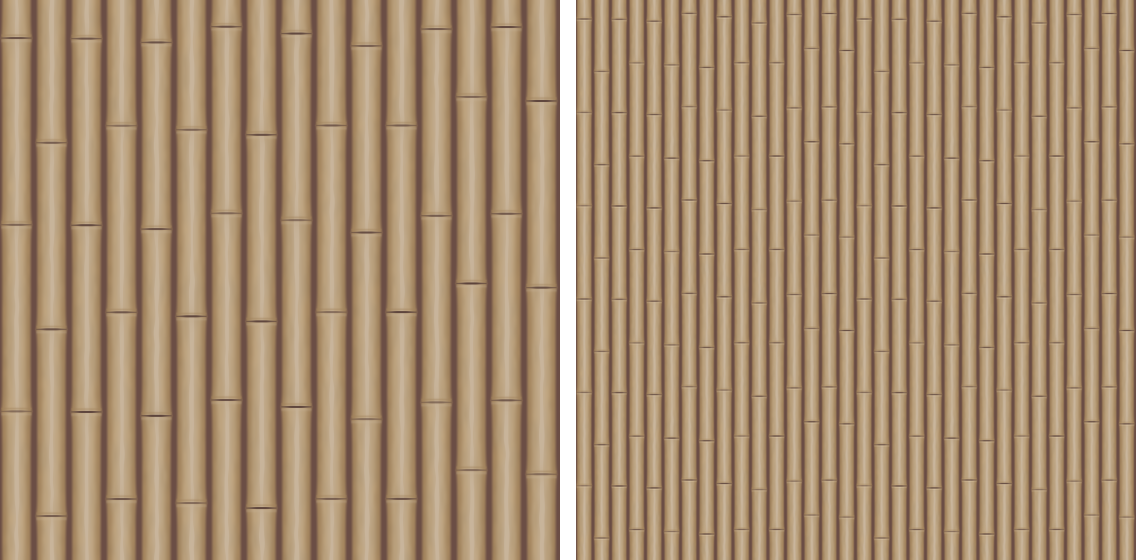
Left: one tile. Right: repeated 2 by 2.
Give the GLSL for this pattern, as a three.js fragment shader.

```glsl
varying vec2 vUv;

const vec3 GAP = vec3(0.42, 0.305, 0.27);
const vec3 SHADE = vec3(0.63, 0.51, 0.36);
const vec3 BODY = vec3(0.725, 0.625, 0.485);
const vec3 SHINE = vec3(0.79, 0.715, 0.62);

float hash(vec2 p) {
  vec3 q = fract(vec3(p.xyx) * 0.1031);
  q += dot(q, q.yzx + 33.33);
  return fract((q.x + q.y) * q.z);
}

// Value noise that wraps over the canvas after a whole number of cells
float wrapNoise(vec2 uv, vec2 cells) {
  vec2 p = uv * cells;
  vec2 i = floor(p);
  vec2 f = fract(p);
  f = f * f * (3.0 - 2.0 * f);
  float a = hash(mod(i, cells));
  float b = hash(mod(i + vec2(1.0, 0.0), cells));
  float c = hash(mod(i + vec2(0.0, 1.0), cells));
  float d = hash(mod(i + 1.0, cells));
  return mix(mix(a, b, f.x), mix(c, d, f.x), f.y);
}

void main() {
  // Sixteen poles across, each with three staggered segments
  float across = vUv.x * 16.0 + 0.03;
  float pole = mod(floor(across), 16.0);
  float x = fract(across) - 0.5;
  float stagger = 0.02 + 0.47 * mod(pole, 2.0) + 0.32 * hash(vec2(pole, 7.0));
  float along = vUv.y * 3.0 + stagger + 0.5;
  float y = fract(along) - 0.5;
  float joint = mod(floor(along), 3.0);

  // Wear: broad blotches, finer stains and a wavering sheen
  float blotch = wrapNoise(vUv, vec2(48.0, 27.0)) - 0.5;
  float stain = wrapNoise(vUv + 0.004 * blotch, vec2(112.0, 54.0)) - 0.5;
  float waver = wrapNoise(vUv, vec2(32.0, 42.0)) - 0.5;

  // Rounded pole, flaring towards its joints
  float flare = exp(-abs(y) * 24.0);
  float d = abs(x);
  float edge = d - 0.035 * flare;
  vec3 color = mix(BODY, SHADE, smoothstep(0.17, 0.38, edge + 0.05 * blotch));
  color *= 1.0 + 0.045 * blotch + 0.03 * stain;

  // Soft halo with a narrow bright streak
  float shineX = abs(x - 0.012 + 0.025 * waver);
  float halo = 1.0 - smoothstep(0.03, 0.21, shineX + 0.04 * stain);
  float streak = 1.0 - smoothstep(0.035, 0.075, shineX + 0.05 * blotch);
  color = mix(color, SHINE, (0.5 * halo + 0.4 * streak) * (1.0 - 0.45 * flare));

  // Shadow between poles
  color = mix(color, GAP, smoothstep(0.345, 0.465, edge));

  // Joint: pale lip below, faint ridge above, dark tapered groove
  float inside = 1.0 - smoothstep(0.41, 0.46, d);
  float depth = mix(0.55, 1.0, hash(vec2(pole + 3.0, joint + 19.0)));
  float lip = exp(-pow((y + 0.015) / 0.008, 2.0));
  float ridge = exp(-pow((y - 0.015) / 0.006, 2.0));
  color = mix(color, SHINE, 0.22 * lip * inside);
  color = mix(color, SHADE, 0.4 * ridge * inside);
  float taper = 1.0 - smoothstep(0.1, 0.46, d);
  float halfLine = mix(0.0025, 0.0045, taper);
  float groove = 1.0 - smoothstep(halfLine - 0.002, halfLine + 0.004, abs(y));
  color = mix(color, GAP * 0.85, groove * inside * depth * mix(0.6, 1.0, taper));

  gl_FragColor = vec4(color, 1.0);
}
```
